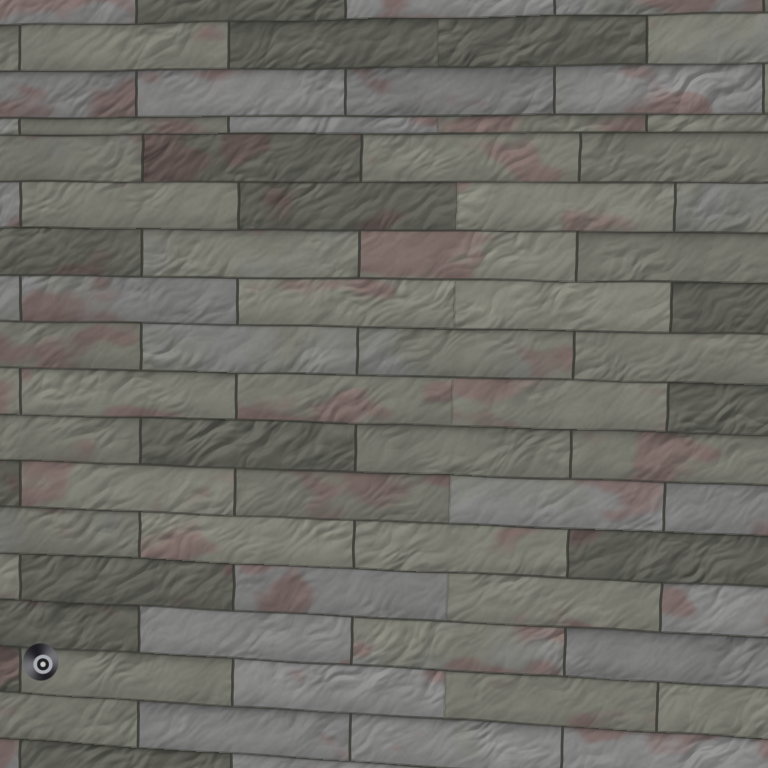
A Shadertoy shader for this texture:

```glsl
// Split-face stone cladding: tilted running-bond courses, chipped relief, rusty stains and a small metal bolt.

const float COURSE = 0.0604;      // height of a full course
const float THIN = 0.0220;        // height of the single thin course
const float THIN_BOTTOM = 0.1758; // lower edge of the thin course, from the top
const float STONE = 0.2850;       // stone length

const vec3 GREEN_GREY = vec3(0.468, 0.470, 0.432);
const vec3 BLUE_GREY = vec3(0.492, 0.492, 0.490);
const vec3 RUST = vec3(0.465, 0.396, 0.382);
const vec3 JOINT = vec3(0.215, 0.215, 0.195);

float hash(vec2 p) {
    vec3 q = fract(p.xyx * vec3(0.1031, 0.1030, 0.0973));
    q += dot(q, q.yzx + 33.33);
    return fract((q.x + q.y) * q.z);
}

vec2 gradient(vec2 cell) {
    float a = 6.2832 * hash(cell);
    return vec2(cos(a), sin(a));
}

float noise(vec2 p) {
    vec2 i = floor(p), f = fract(p), u = f * f * f * (f * (f * 6.0 - 15.0) + 10.0);
    vec2 e = vec2(0.0, 1.0);
    float low = mix(dot(gradient(i), f), dot(gradient(i + e.yx), f - e.yx), u.x);
    float high = mix(dot(gradient(i + e), f - e), dot(gradient(i + 1.0), f - 1.0), u.x);
    return mix(low, high, u.y);
}

float fbm(vec2 p) {
    float sum = 0.0, amp = 1.0;
    for (int i = 0; i < 3; i++) {
        sum += amp * noise(p);
        p = p * 2.03 + 17.3;
        amp *= 0.5;
    }
    return sum;
}

// Chipped facets stretched along a rising diagonal
float relief(vec2 p, float seed) {
    p += 0.012 * vec2(noise(p * 21.0 + seed), noise(p * 23.0 - seed));
    vec2 q = vec2(dot(p, vec2(0.8, -0.6)) * 13.0, dot(p, vec2(0.6, 0.8)) * 30.0) + seed;
    return abs(noise(q)) + 0.45 * abs(noise(q * 2.1 + 9.0)) + 0.2 * noise(q * 4.3);
}

// Stone id in xy; position within the stone, from its top left, in zw
vec4 layStone(vec2 p, out float height) {
    float y = (p.y + 0.02 * p.x) / (1.0 + 0.09 * p.x);
    y += 0.0022 * noise(vec2(p.x * 9.0, floor(y / COURSE) * 3.7));
    float fromThin = y - THIN_BOTTOM;
    float row = floor(fromThin / COURSE);
    float top = row * COURSE;
    height = COURSE;
    if (fromThin < -THIN) {
        row = floor((fromThin + THIN) / COURSE) - 1.0;
        top = (row + 1.0) * COURSE - THIN;
    } else if (fromThin < 0.0) {
        row = -1.0;
        top = -THIN;
        height = THIN;
    }
    float stretch = fromThin < 0.0 ? 0.955 : mix(1.0, 0.965, fromThin / 0.82);
    float x = p.x / stretch - (mod(row, 2.0) < 0.5 ? 0.186 : 0.027);
    x += 0.0015 * noise(vec2(p.y * 40.0, row));
    float column = floor(x / STONE);
    return vec4(column, row, x - column * STONE, fromThin - top);
}

vec3 stoneColor(vec2 p, vec2 id, vec2 local, float height) {
    float tone = hash(id + 41.7), seed = 60.0 * hash(id + 12.3);
    float dark = step(tone, 0.24);
    float blue = smoothstep(0.62, 0.74, tone + 0.12 * fbm(p * 9.0));
    vec3 color = mix(GREEN_GREY, BLUE_GREY, blue);
    float stain = fbm(p * vec2(7.0, 12.0) + seed) + 0.55 * hash(id + 77.1);
    color = mix(color, RUST, 0.85 * smoothstep(0.5, 0.78, stain));
    color *= mix(0.93 + 0.12 * hash(id + 5.9), 0.78, dark);
    // Facets lit from the upper left
    float chips = smoothstep(-0.25, 0.45, noise(p * vec2(9.0, 14.0) + seed));
    float slope = relief(p, seed) - relief(p - vec2(0.0015, 0.003), seed);
    color *= 1.0 + clamp(slope, -0.2, 0.14) * (0.25 + 0.75 * chips + 0.45 * dark);
    color *= 1.0 + 0.07 * fbm(p * 14.0 + seed) + 0.025 * noise(p * 190.0);
    // Rounded lower edge and the shadow of the course above
    color *= 1.0 - 0.09 * smoothstep(0.6, 1.0, local.y / height);
    float overhang = mix(0.0015, 0.007, pow(hash(id + 3.1), 2.0));
    return color * (1.0 - 0.36 * exp(-local.y / overhang));
}

vec3 addBolt(vec3 color, vec2 d, float px) {
    float r = length(d * vec2(1.0, 0.95));
    vec3 metal = vec3(0.27, 0.27, 0.29) + 0.16 * sin(2.0 * atan(d.y, d.x) + 0.8);
    color = mix(color, metal, smoothstep(px, -px, r - 0.023));
    float inner = length(d - vec2(0.003, -0.003));
    float ring = abs(inner - 0.010) - 0.0025;
    color = mix(color, vec3(0.66, 0.67, 0.70), smoothstep(px, -px, ring));
    color = mix(color, vec3(0.12), smoothstep(px, -px, inner - 0.0075));
    return mix(color, vec3(0.78), smoothstep(px, -px, inner - 0.0035));
}

void mainImage(out vec4 fragColor, in vec2 fragCoord) {
    vec2 uv = fragCoord / iResolution.xy;
    vec2 p = vec2(uv.x, 1.0 - uv.y);
    float px = 1.0 / iResolution.y, height;
    vec4 stone = layStone(p, height);
    vec3 color = stoneColor(p, stone.xy, stone.zw, height);
    // Joints; the seam between panels is faint
    float side = min(stone.z, STONE - stone.z), bed = min(stone.w, height - stone.w);
    float seam = stone.z < 0.5 * STONE ? stone.x : stone.x + 1.0;
    float faint = mod(stone.y, 2.0) > 0.5 && seam == 2.0 ? 0.2 : 0.85;
    float sideJoint = faint * (1.0 - smoothstep(0.0008, 0.0012 + 1.3 * px, side));
    float bedWear = 0.5 + 0.45 * noise(vec2(p.x * 8.0, stone.y * 5.3));
    float bedJoint = bedWear * (1.0 - smoothstep(0.0005, 0.0009 + 1.3 * px, bed));
    color = mix(color, JOINT, max(sideJoint, bedJoint));
    fragColor = vec4(addBolt(color, uv - vec2(0.053, 0.138), px), 1.0);
}
```
